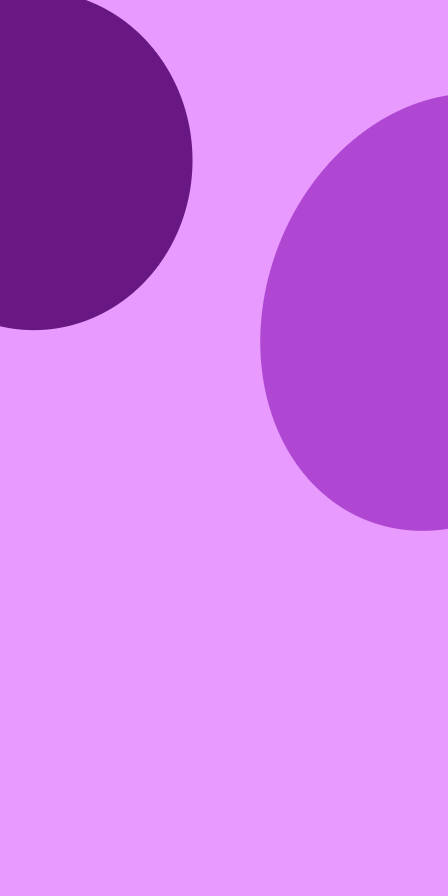
Write a WebGL 2 fragment shader that draws this background.

```glsl
#version 300 es
precision highp float;

uniform vec2 u_resolution;
out vec4 fragColor;

// Lengths are in canvas widths, angles in radians
#define BACKGROUND vec3(0.908, 0.602, 1.0)
#define ORCHID vec3(0.688, 0.280, 0.822)
#define PLUM vec3(0.410, 0.090, 0.510)
#define ORCHID_CENTER vec2(1.0, 1.3034)
#define ORCHID_RADII vec2(0.4063, 0.4990)
#define ORCHID_TILT 0.362
#define PLUM_CENTER vec2(0.0755, 1.642)
#define PLUM_RADII vec2(0.3542, 0.3789)

// Turns p so that a shape leaning clockwise by angle stands upright
vec2 upright(vec2 p, float angle) {
    float c = cos(angle), s = sin(angle);
    return vec2(c * p.x - s * p.y, s * p.x + c * p.y);
}

// First-order signed distance to an ellipse centred at the origin
float ellipseDistance(vec2 p, vec2 radii) {
    vec2 q = p / radii;
    float k = length(q);
    return k * (k - 1.0) / max(length(q / radii), 1e-4);
}

// Antialiased coverage, one pixel wide at the edge
float coverage(float dist, float pixel) {
    return clamp(0.5 - dist / pixel, 0.0, 1.0);
}

void main() {
    float pixel = 1.0 / u_resolution.x;
    vec2 p = gl_FragCoord.xy * pixel;

    float orchid = ellipseDistance(upright(p - ORCHID_CENTER, ORCHID_TILT), ORCHID_RADII);
    float plum = ellipseDistance(p - PLUM_CENTER, PLUM_RADII);

    vec3 color = mix(BACKGROUND, ORCHID, coverage(orchid, pixel));
    color = mix(color, PLUM, coverage(plum, pixel));
    fragColor = vec4(color, 1.0);
}
```
